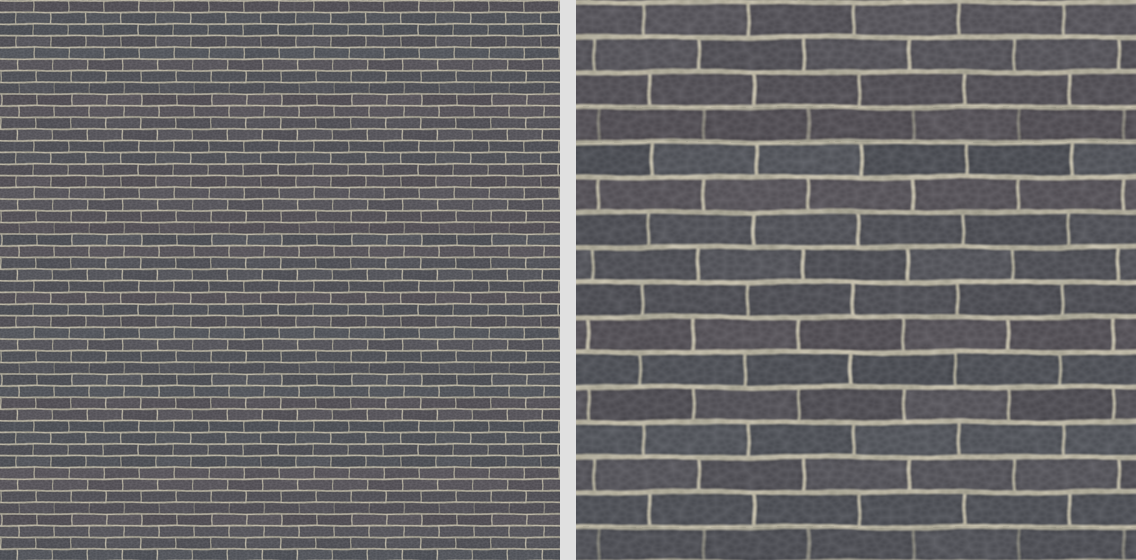
Left: the whole. Right: its middle third, enlarged.
Reproduce this texture procedurally as a WebGL 1 fragment shader.

```glsl
precision highp float;

uniform vec2 u_resolution;

const float TAU = 6.28319;
const vec2 BRICKS = vec2(16.0, 48.0); // bricks across and courses down
const vec2 BLOCK = vec2(4.0, 12.0);   // bricks in one repeating block

float hash(vec2 p) {
  return fract(sin(dot(p, vec2(127.1, 311.7))) * 43758.5);
}

// Distance to the nearest scattered point, wrapping every period cells
float cellular(vec2 p, vec2 period) {
  vec2 cell = floor(p);
  float nearest = 2.0;
  for (int j = -1; j <= 1; j++) {
    for (int i = -1; i <= 1; i++) {
      vec2 id = cell + vec2(float(i), float(j));
      vec2 key = mod(id, period);
      vec2 point = id + vec2(hash(key), hash(key + 71.3));
      nearest = min(nearest, distance(p, point));
    }
  }
  return nearest;
}

// Layered sines, repeating four times per unit of x
float ripple(float x, float phase) {
  return 0.5 * sin(TAU * (12.0 * x + phase))
       + 0.3 * sin(TAU * (28.0 * x + 2.3 * phase))
       + 0.2 * sin(TAU * (76.0 * x + 4.1 * phase));
}

// Running bond with a slow drift through the block
float bondOffset(float course) {
  return 0.5 * mod(course, 2.0) + 0.055 * sin(TAU * (course - 4.8) / BLOCK.y);
}

float stripe(float dist, float halfWidth, float soft) {
  return 1.0 - smoothstep(halfWidth - soft, halfWidth + soft, dist);
}

vec3 brickColor(vec2 brick, float row, float grain, float edge) {
  const vec3 slateBlue = vec3(0.330, 0.343, 0.368);
  const vec3 slatePlum = vec3(0.355, 0.340, 0.364);
  vec3 color = mix(slateBlue, slatePlum, hash(vec2(row, 5.0)));
  color += 0.035 * (hash(brick + 13.7) - 0.5);
  color += 0.07 * (grain - 0.5);
  return color - 0.02 * edge;
}

vec3 mortarColor(float wear, float grain) {
  const vec3 cleanMortar = vec3(0.785, 0.760, 0.685);
  const vec3 dullMortar = vec3(0.570, 0.565, 0.510);
  return mix(cleanMortar, dullMortar, clamp(wear, 0.0, 1.0)) + 0.08 * (grain - 0.5);
}

void main() {
  vec2 uv = gl_FragCoord.xy / u_resolution;
  float soft = max(0.0011, 0.9 / u_resolution.y);

  // Slightly uneven laying
  vec2 p = uv;
  p.y += 0.0004 * ripple(uv.x, 0.0) + 0.0004 * sin(TAU * (8.0 * uv.x + 20.0 * uv.y));
  p.x += 0.0003 * sin(TAU * (52.0 * uv.y + 4.0 * uv.x));

  // Course and brick indices
  float down = (1.0 - p.y) * BRICKS.y - 0.06;
  float row = mod(floor(down), BRICKS.y);
  float course = mod(row, BLOCK.y);
  float along = p.x * BRICKS.x - bondOffset(course);
  vec2 brick = vec2(mod(floor(along), BLOCK.x), course);

  // Nearest bed joint and head joint
  float bed = mod(floor(down + 0.5), BLOCK.y);
  vec2 head = vec2(mod(floor(along + 0.5), BLOCK.x), course);
  float bedDist = abs(fract(down + 0.5) - 0.5) / BRICKS.y;
  float headDist = abs(fract(along + 0.5) - 0.5) / BRICKS.x;

  // Surface grain and mortar wear
  float grain = cellular(uv * vec2(192.0, 256.0), vec2(48.0, 64.0));
  float bedNoise = ripple(uv.x, 7.0 * hash(vec2(bed, 2.0)));
  float headNoise = hash(head + 31.0);
  float fadedCourse = smoothstep(0.9, 1.0, cos(TAU * (course - 7.0) / BLOCK.y));
  float bedWear = 0.2 + 0.25 * hash(vec2(bed, 9.0)) + 0.25 * bedNoise + 0.2 * fadedCourse;
  float headWear = 0.1 + 0.5 * headNoise * headNoise + 0.35 * fadedCourse;

  // Joint coverage
  float bedMask = stripe(bedDist, 0.00155 + 0.0002 * bedNoise, soft);
  float headMask = stripe(headDist, 0.0012 - 0.0003 * headNoise, soft);
  headMask *= 1.0 - 0.35 * fadedCourse;
  float edge = stripe(min(bedDist, headDist), 0.0035, 0.0015);

  vec3 color = brickColor(brick, row, grain, edge);
  color = mix(color, mortarColor(headWear, grain), headMask);
  color = mix(color, mortarColor(bedWear, grain), bedMask);
  gl_FragColor = vec4(color, 1.0);
}
```
